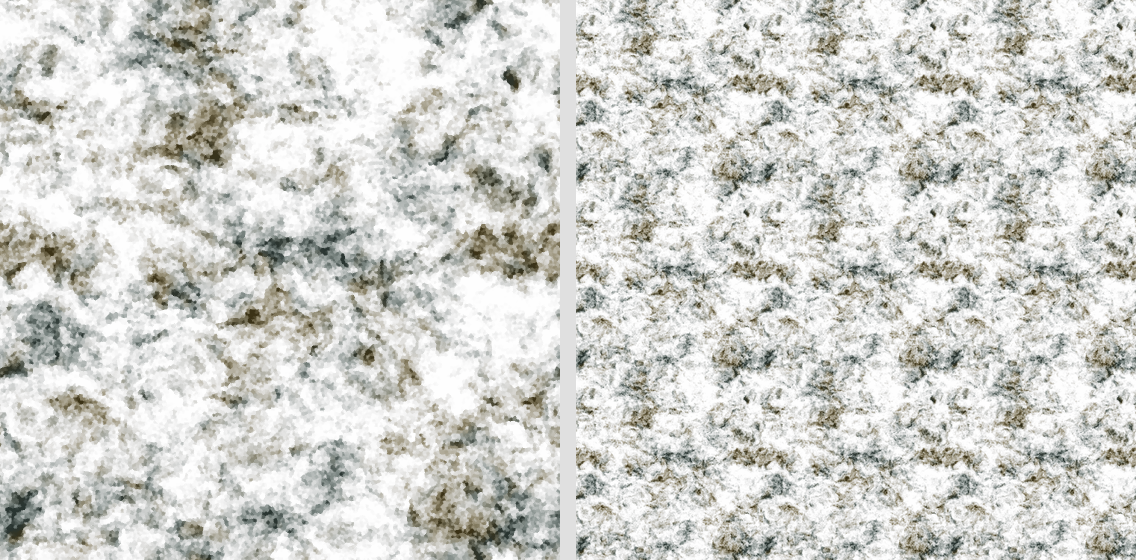
Left, the tile; right, the same tile 3 across and 3 down.
This texture is drawn by a WebGL 2 fragment shader. Its source:

```glsl
#version 300 es
precision highp float;
// Weathered white stone: grainy grey mottling, dark pits, hairline cracks and pale veins.
uniform vec2 u_resolution;
out vec4 fragColor;

const float GRAINS = 190.0;              // crystal grains across the tile
const float GRAIN_BLUR = 0.5;            // edge softness, in grains
const float GRAIN_CONTRAST = 0.36;
const int MOTTLE_OCTAVES = 5;
const vec2 MOTTLE_FREQ = vec2(4.0, 5.0);
const float MOTTLE_GAIN = 0.96;
const vec2 PIT_FREQ = vec2(22.0, 9.0);   // across and along the diagonal
const vec2 CRACK_FREQ = vec2(3.0, 2.0);
const vec2 VEIN_FREQ = vec2(7.0, 4.0);
const float PIT_DEPTH = 1.1;
const float CRACK_DEPTH = 1.3;
const float VEIN_LIFT = 0.8;
const vec3 BROWN_TINT = vec3(0.035, 0.0, -0.11);
const vec3 SLATE_TINT = vec3(-0.035, 0.01, -0.005);

vec2 hash2(vec2 cell, float seed) {
  uvec3 h = uvec3(ivec3(vec3(cell, seed))) * uvec3(1597u, 7919u, 3571u);
  uint n = h.x ^ (h.y << 7) ^ (h.z << 15);
  n = (n ^ (n >> 16)) * 73244475u;
  n = (n ^ (n >> 15)) * 73244475u;
  n ^= n >> 16;
  return vec2(n & 65535u, n >> 16) / 65536.0;
}

float cornerSlope(vec2 cell, vec2 offset, vec2 period, float seed) {
  float angle = 6.28318 * hash2(mod(cell, period), seed).x;
  return dot(vec2(cos(angle), sin(angle)), offset);
}

// Wrapping gradient noise with about unit variance.
float noise(vec2 p, vec2 freq, float seed) {
  vec2 q = p * freq, i = floor(q), f = q - i;
  vec2 w = f * f * (3.0 - 2.0 * f), e = vec2(1.0, 0.0);
  float low = mix(cornerSlope(i, f, freq, seed),
                  cornerSlope(i + e, f - e, freq, seed), w.x);
  float high = mix(cornerSlope(i + e.yx, f - e.yx, freq, seed),
                   cornerSlope(i + 1.0, f - 1.0, freq, seed), w.x);
  return 4.7 * mix(low, high, w.y);
}

// Noise drawn out along the falling diagonal; whole-number shear keeps it wrapping.
float diagonalNoise(vec2 p, vec2 freq, float seed) {
  return noise(vec2(p.x + p.y, p.x - p.y), freq, seed);
}

float mottle(vec2 p) {
  float sum = 0.0, weight = 1.0, power = 0.0;
  vec2 freq = MOTTLE_FREQ;
  for (int k = 0; k < MOTTLE_OCTAVES; k++) {
    sum += weight * noise(p, freq, float(k) + 1.0);
    power += weight * weight;
    weight *= MOTTLE_GAIN;
    freq *= 2.0;
  }
  return sum / sqrt(power);
}

vec3 stoneColor(vec2 p, float grain) {
  // Ragged outlines
  vec2 q = p + 0.010 * vec2(noise(p, vec2(9.0), 11.0), noise(p, vec2(9.0), 12.0));
  q += 0.0035 * vec2(noise(p, vec2(41.0), 13.0), noise(p, vec2(41.0), 14.0));

  // Darkness as a spread around zero
  float patches = noise(q, vec2(5.0), 21.0);
  float dark = 0.94 * mottle(q) + GRAIN_CONTRAST * 3.4 * (grain - 0.5);
  float pits = smoothstep(1.2, 2.0, diagonalNoise(q, PIT_FREQ, 22.0));
  dark += PIT_DEPTH * pits * smoothstep(-0.6, 0.6, patches);
  float crack = 1.0 - smoothstep(0.02, 0.06, abs(diagonalNoise(q, CRACK_FREQ, 23.0)));
  dark += CRACK_DEPTH * crack * smoothstep(0.4, 1.1, noise(p, vec2(6.0), 24.0));
  float vein = 1.0 - smoothstep(0.04, 0.28, abs(diagonalNoise(q, VEIN_FREQ, 25.0)));
  dark -= VEIN_LIFT * vein * smoothstep(0.0, 0.9, noise(p, vec2(7.0), 26.0));
  dark = clamp(dark, -1.6, 2.5);

  // Tone curve, then mineral tint in the darker parts
  float tone = 0.865 - 0.155 * dark - 0.045 * dark * dark;
  float warmth = 0.5 * noise(q, vec2(6.0), 31.0) + 0.35 * noise(q, vec2(27.0), 32.0);
  vec3 tint = mix(SLATE_TINT, BROWN_TINT, smoothstep(-0.7, 0.9, warmth));
  return vec3(tone) + tint * smoothstep(0.98, 0.45, tone);
}

void main() {
  vec2 uv = gl_FragCoord.xy / u_resolution;
  vec2 g = uv * GRAINS, home = floor(g);

  // Two nearest grains: xy = centre, z = distance, w = random shade
  vec4 first = vec4(0.0, 0.0, 9.0, 0.0), second = first;
  for (int y = -1; y <= 1; y++) {
    for (int x = -1; x <= 1; x++) {
      vec2 cell = home + vec2(x, y), wrapped = mod(cell, GRAINS);
      vec2 centre = cell + hash2(wrapped, 41.0);
      vec4 found = vec4(centre, distance(g, centre), hash2(wrapped, 42.0).x);
      if (found.z < first.z) {
        second = first;
        first = found;
      } else if (found.z < second.z) {
        second = found;
      }
    }
  }

  // Flat colour per grain, softened where grains meet
  float blend = 0.5 - 0.5 * smoothstep(0.0, GRAIN_BLUR, second.z - first.z);
  vec3 color = mix(stoneColor(first.xy / GRAINS, first.w),
                   stoneColor(second.xy / GRAINS, second.w), blend);
  fragColor = vec4(clamp(color, 0.0, 1.0), 1.0);
}
```
